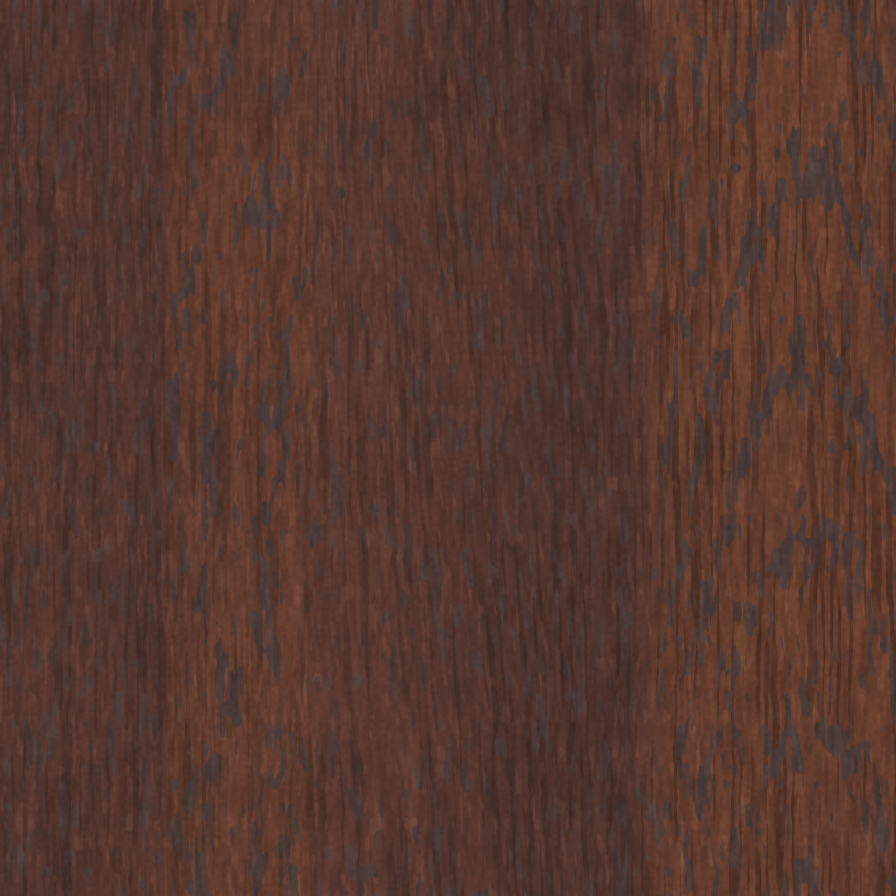
Write a WebGL 2 fragment shader that draws this texture.

```glsl
#version 300 es
precision highp float;
// Dark stained oak: straight-grained staves beside flame-figured ones.
// Growth rings are level curves of warped fields; stretched value noise
// gives the fibres and the slate-filled pores that gather along the rings.
uniform vec2 u_resolution;
out vec4 fragColor;

const vec3 WALNUT = vec3(0.346, 0.222, 0.190);
const vec3 SHADE  = vec3(0.285, 0.184, 0.165);
const vec3 AMBER  = vec3(0.408, 0.246, 0.178);
const vec3 SLATE  = vec3(0.285, 0.230, 0.225);

float hash(vec2 p) {
    return fract(sin(dot(p, vec2(127.1, 311.7))) * 43758.5453);
}

float noise(vec2 p) {
    vec2 i = floor(p), f = fract(p);
    f = f * f * (3.0 - 2.0 * f);
    float low = mix(hash(i), hash(i + vec2(1.0, 0.0)), f.x);
    float high = mix(hash(i + vec2(0.0, 1.0)), hash(i + vec2(1.0, 1.0)), f.x);
    return mix(low, high, f.y);
}

float fbm(vec2 p) {
    float sum = 0.0, gain = 0.55;
    for (int i = 0; i < 4; i++) {
        sum += gain * (noise(p) - 0.5);
        p = p * 2.03 + 17.3;
        gain *= 0.5;
    }
    return sum;
}

// One inside [start, end], with soft borders
float stave(float x, float start, float end, float soft) {
    return smoothstep(start - soft, start + soft, x)
         * (1.0 - smoothstep(end - soft, end + soft, x));
}

// Soft stripe around every whole value of the ring level
float ringBand(float level, float halfWidth) {
    float d = abs(fract(level + 0.5) - 0.5);
    return 1.0 - smoothstep(halfWidth, halfWidth + 0.16, d);
}

// Nested arches opening downwards around a vertical axis
float archLevel(vec2 p, float axis, float spacing) {
    float dx = p.x - axis;
    return (p.y + 20.0 * dx * dx) / spacing;
}

// Thin upright dashes with crisp sides; density moves the threshold
float pores(vec2 p, vec2 scale, float density) {
    float n = 0.65 * noise(p * scale) + 0.35 * noise(p * scale * vec2(0.6, 1.7) + 31.0);
    float edge = 0.78 - 0.36 * density;
    return smoothstep(edge - 0.04, edge + 0.06, n);
}

void main() {
    vec2 uv = gl_FragCoord.xy / u_resolution;

    // Nearly straight, slightly leaning grain
    float lean = 0.045 * stave(uv.x, 0.40, 0.66, 0.08) * (uv.y - 0.5);
    float waver = 0.004 * fbm(uv * vec2(24.0, 30.0)) + 0.010 * fbm(uv * vec2(4.0, 2.0));
    vec2 grain = vec2(uv.x + lean + waver, uv.y);

    // Staves
    float left = 1.0 - smoothstep(0.178, 0.190, uv.x);
    float figured = stave(uv.x, 0.185, 0.36, 0.006) * (1.0 - smoothstep(0.30, 0.42, uv.x));
    float flame = smoothstep(0.685, 0.76, uv.x);

    // Ring fields with ragged outlines
    float ragged = 0.36 * (noise(grain * vec2(190.0, 34.0)) - 0.5);
    float warp = fbm(uv * vec2(8.0, 5.0) + 4.0);
    float arches = archLevel(uv, 0.905, 0.21) + 0.10 + 0.40 * warp + ragged;
    float slants = 16.0 * uv.x - 2.4 * uv.y + 2.4 * warp + ragged;
    float rings = flame * ringBand(arches, 0.10) + figured * ringBand(slants, 0.10);

    // Ground tone of each stave
    float patches = fbm(uv * vec2(7.0, 3.0) + 9.0);
    float warmth = 0.55 * figured + 0.80 * flame + 0.6 * patches;
    float gloom = 0.35 * left + 0.72 * stave(uv.x, 0.52, 0.69, 0.09)
                + 0.45 * stave(uv.x, 0.685, 0.705, 0.015) - 0.3 * patches;
    vec3 color = mix(WALNUT, AMBER, clamp(warmth, 0.0, 1.0));
    color = mix(color, SHADE, clamp(gloom, 0.0, 1.0));

    // Fibres, from broad streaks to fine threads
    float broad = noise(grain * vec2(45.0, 3.0)) - 0.5;
    float fine = noise(grain * vec2(160.0, 18.0) + 7.0) - 0.5;
    float thread = noise(grain * vec2(270.0, 48.0) + 3.0) - 0.5;
    color *= 1.0 + 0.07 * broad + 0.11 * fine + 0.19 * thread;

    // Long thin dark lines, strongest in the flame figure
    float lines = smoothstep(0.62, 0.78, noise(grain * vec2(235.0, 8.0) + 50.0));
    color *= 1.0 - lines * mix(0.12, 0.20, flame);

    // Slate pores along the rings, sparse ones elsewhere
    float scatter = 0.20 * (1.0 - flame) * (1.0 - figured) + 0.12 + 0.15 * patches;
    float slate = pores(grain, vec2(210.0, 42.0), max(rings * 0.94, scatter));
    vec3 filler = SLATE * (1.0 + 0.16 * fine + 0.26 * thread);
    color = mix(color, filler, slate * mix(0.66, 0.88, rings));

    // Pale flecks and a little surface tooth
    float fleck = smoothstep(0.70, 0.84, noise(grain * vec2(220.0, 50.0) + 80.0));
    color += fleck * vec3(0.040, 0.028, 0.022) * (1.0 - slate);
    color *= 1.0 + 0.10 * (noise(uv * 256.0) - 0.5);
    fragColor = vec4(color, 1.0);
}
```
